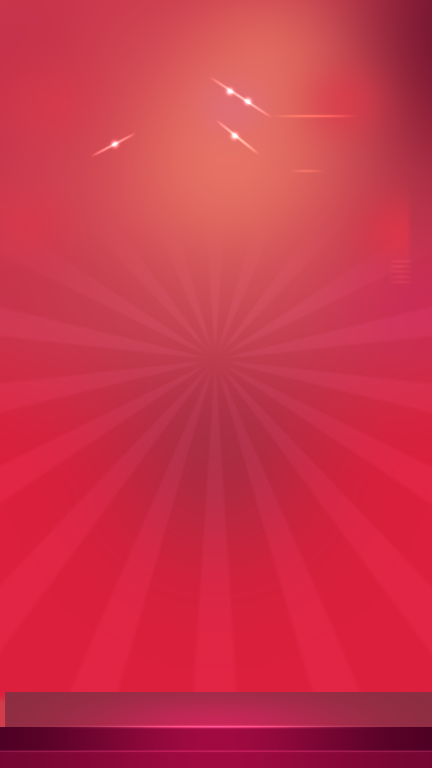
Write a WebGL 2 fragment shader that draws this background.

```glsl
#version 300 es
precision highp float;

uniform vec2 u_resolution;
out vec4 fragColor;

const float TAU = 6.2831853;
const vec3 CRIMSON = vec3(0.86, 0.12, 0.235);
const vec3 ROSE = vec3(0.785, 0.205, 0.295);
const vec3 CORAL = vec3(0.93, 0.50, 0.41);
const vec3 WINE = vec3(0.44, 0.07, 0.18);
const vec3 PLUM = vec3(0.27, 0.0, 0.13);
const vec3 MAGENTA = vec3(0.81, 0.15, 0.35);
const vec3 SCARLET = vec3(0.88, 0.21, 0.28);

vec2 hashGradient(vec2 cell) {
  float h = fract(sin(dot(cell, vec2(127.1, 311.7))) * 4375.85);
  return vec2(cos(h * TAU), sin(h * TAU));
}

float gradientNoise(vec2 p) {
  vec2 i = floor(p), f = fract(p), e = vec2(1.0, 0.0);
  vec2 w = f * f * f * (f * (f * 6.0 - 15.0) + 10.0);
  float low = mix(dot(hashGradient(i), f), dot(hashGradient(i + e), f - e), w.x);
  float high = mix(dot(hashGradient(i + e.yx), f - e.yx), dot(hashGradient(i + 1.0), f - 1.0), w.x);
  return mix(low, high, w.y);
}

// Soft elliptical falloff, 1 at the center
float glow(vec2 p, vec2 center, vec2 radius) {
  vec2 d = (p - center) / radius;
  return exp(-dot(d, d));
}

// Antialiased step along one axis
float edge(float at, float x, float px) {
  return smoothstep(at - 0.5 * px, at + 0.5 * px, x);
}

// Line between a and b that tapers to nothing at both ends
float streak(vec2 p, vec2 a, vec2 b, float width) {
  vec2 ab = b - a;
  float t = clamp(dot(p - a, ab) / dot(ab, ab), 0.0, 1.0);
  float d = length(p - a - ab * t) / width;
  return exp(-d * d) * sin(t * TAU * 0.5);
}

// Evenly spaced wedges around a center
float rays(vec2 d, float count, float share, float px) {
  float angle = atan(d.x, -d.y);
  float fromAxis = abs(fract(angle / TAU * count + 0.5) - 0.5);
  float blur = 0.02 + px * count / (TAU * max(length(d), px));
  return 1.0 - smoothstep(0.5 * share - blur, 0.5 * share + blur, fromAxis);
}

vec3 backdrop(vec2 p) {
  vec3 c = mix(CRIMSON, ROSE, smoothstep(0.68, 1.12, p.y + 0.06 * sin(p.x * 3.1)));
  float haze = gradientNoise(p * vec2(2.6, 3.4)) * smoothstep(0.8, 1.2, p.y);
  c += vec3(0.03, 0.04, 0.03) * haze;
  c = mix(c, vec3(0.60, 0.19, 0.26), 0.72 * glow(p, vec2(0.5, 0.75), vec2(0.25, 0.26)));
  c = mix(c, vec3(0.77, 0.27, 0.33), 0.6 * glow(p, vec2(0.5, 1.08), vec2(0.32, 0.2)));
  c = mix(c, WINE, 0.95 * glow(p, vec2(1.06, 1.70), vec2(0.27, 0.36)));
  c = mix(c, MAGENTA, 0.6 * glow(p, vec2(0.96, 1.08), vec2(0.2, 0.14)));
  // Warm light
  c = mix(c, CORAL, 0.78 * glow(p, vec2(0.53, 1.40), vec2(0.30, 0.27)));
  c = mix(c, CORAL, 0.6 * glow(p, vec2(0.62, 1.64), vec2(0.20, 0.19)));
  c = mix(c, vec3(0.87, 0.43, 0.50), 0.65 * glow(p, vec2(0.54, 1.53), vec2(0.08, 0.07)));
  // Blurred lights at the sides
  c = mix(c, SCARLET, 0.6 * glow(p, vec2(0.80, 1.54), vec2(0.09, 0.08)));
  c = mix(c, SCARLET, 0.4 * glow(p, vec2(0.12, 1.54), vec2(0.10, 0.08)));
  c = mix(c, SCARLET, 0.5 * glow(p, vec2(0.06, 1.26), vec2(0.09, 0.07)));
  float cut = 1.0 - smoothstep(0.94, 0.955, p.x);
  return mix(c, SCARLET, 0.75 * cut * glow(p, vec2(0.92, 1.24), vec2(0.08, 0.07)));
}

vec3 sparkles(vec2 p, float px) {
  float thin = max(0.0028, 0.6 * px);
  float light = streak(p, vec2(0.485, 1.60), vec2(0.63, 1.505), thin);
  light += streak(p, vec2(0.50, 1.50), vec2(0.60, 1.42), thin);
  light += streak(p, vec2(0.21, 1.415), vec2(0.315, 1.47), thin);
  float core = glow(p, vec2(0.532, 1.566), vec2(0.007)) + glow(p, vec2(0.574, 1.543), vec2(0.007));
  core += glow(p, vec2(0.543, 1.463), vec2(0.007)) + glow(p, vec2(0.266, 1.444), vec2(0.007));
  float flare = streak(p, vec2(0.63, 1.509), vec2(0.83, 1.509), thin);
  flare += 0.6 * streak(p, vec2(0.67, 1.382), vec2(0.75, 1.382), thin);
  // Faint stack of short bars
  for (int i = 0; i < 5; i++) {
    float y = 1.125 + 0.012 * float(i);
    flare += 0.3 * streak(p, vec2(0.90, y), vec2(0.955, y), thin);
  }
  return vec3(0.42, 0.34, 0.30) * light + vec3(0.6) * core + vec3(0.18, 0.13, 0.08) * flare;
}

// Stepped platform along the bottom
vec3 platform(vec3 c, vec2 p, float px) {
  float middle = glow(p, vec2(0.5, 0.0), vec2(0.33, 4.0));
  vec3 panel = mix(vec3(0.54, 0.18, 0.25), MAGENTA, 0.95 * glow(p, vec2(0.5, 0.09), vec2(0.32, 0.085)));
  vec3 front = mix(PLUM, vec3(0.63, 0.04, 0.25), middle);
  vec3 base = mix(vec3(0.44, 0.02, 0.19), vec3(0.63, 0.04, 0.25), middle);
  c = mix(c, vec3(0.82, 0.24, 0.30), 1.0 - edge(0.16, p.y, 0.03));
  c = mix(c, panel, (1.0 - edge(0.176, p.y, px)) * edge(0.012, p.x, px));
  c = mix(c, front, 1.0 - edge(0.095, p.y, px));
  c = mix(c, base, 1.0 - edge(0.039, p.y, px));
  float rim = streak(p, vec2(0.05, 0.095), vec2(0.95, 0.095), max(0.003, 0.6 * px));
  c += vec3(0.35, 0.22, 0.26) * rim * middle;
  return c + vec3(0.16, 0.08, 0.12) * glow(p, vec2(0.5, 0.039), vec2(2.0, max(0.002, 0.6 * px)));
}

void main() {
  vec2 p = gl_FragCoord.xy / u_resolution.x;
  float px = 1.0 / u_resolution.x;
  vec2 d = p - vec2(0.498, 0.945);
  vec3 c = backdrop(p);
  float fade = smoothstep(0.0, 0.08, length(d)) * (1.0 - smoothstep(0.05, 0.36, d.y));
  c += vec3(0.028, 0.022, 0.034) * rays(d, 18.0, 0.37, px) * fade;
  c += sparkles(p, px);
  fragColor = vec4(clamp(platform(c, p, px), 0.0, 1.0), 1.0);
}
```
